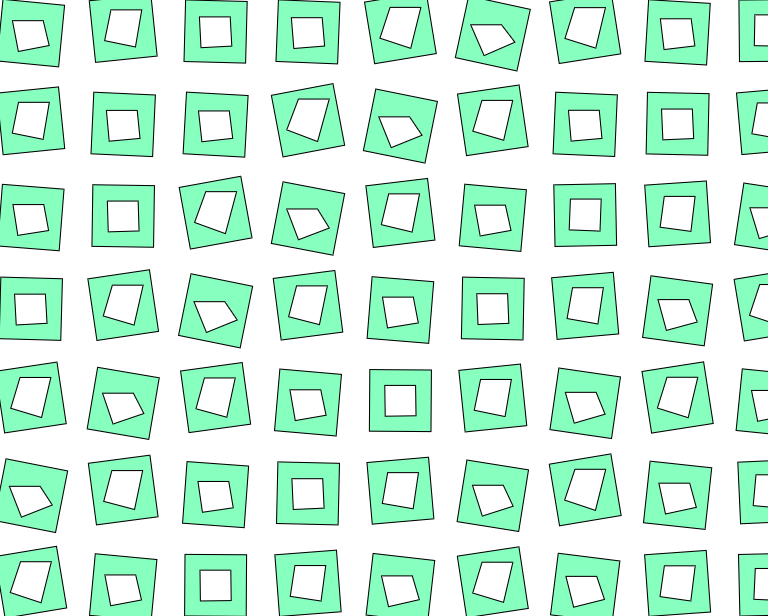
Write a Shadertoy shader that draws this pattern.

```glsl
#define PITCH 0.15
#define OUTER_HALF 0.05
#define INNER_HALF 0.025
#define LINE_WIDTH 0.0017
#define WAVE_TILT 0.15
#define RIPPLE_TILT 0.078
#define TILT_JITTER 0.03
#define BOB 0.0048
#define MINT vec3(0.53, 1.0, 0.75)
#define PAPER vec3(1.0)
#define INK vec3(0.0)

float hash(vec2 p) {
    return fract(sin(dot(p, vec2(12.9898, 78.233))) * 43758.5453);
}

// Signed distance to a quad, negative inside
float sdQuad(vec2 p, vec2 corners[4]) {
    float nearest = 1e9;
    float side = 1.0;
    for (int i = 0; i < 4; i++) {
        vec2 a = corners[i];
        vec2 b = corners[(i + 3) % 4];
        vec2 edge = b - a;
        vec2 rel = p - a;
        vec2 gap = rel - edge * clamp(dot(rel, edge) / dot(edge, edge), 0.0, 1.0);
        nearest = min(nearest, dot(gap, gap));
        bvec3 crossing = bvec3(p.y >= a.y, p.y < b.y, edge.x * rel.y > edge.y * rel.x);
        if (all(crossing) || all(not(crossing))) side = -side;
    }
    return side * sqrt(nearest);
}

// Tilt varies along the diagonals: a long wave, a local ripple and jitter
float cellTilt(vec2 cell) {
    float diagonal = cell.x + cell.y;
    float wave = WAVE_TILT * cos(2.618 * (diagonal - 5.0));
    float offset = diagonal - 3.5;
    float ripple = RIPPLE_TILT * cos(2.1 * (diagonal - 5.0)) * exp(-0.2 * offset * offset);
    return wave + ripple + TILT_JITTER * (2.0 * hash(cell) - 1.0);
}

// Box-filtered coverage, also correct for strokes thinner than a pixel
float strokeCoverage(float d, float pixel) {
    float halfWidth = 0.5 * LINE_WIDTH;
    float span = min(d + 0.5 * pixel, halfWidth) - max(d - 0.5 * pixel, -halfWidth);
    return clamp(span / pixel, 0.0, 1.0);
}

void paintQuad(inout vec3 color, vec3 fill, float d, float pixel) {
    color = mix(color, fill, clamp(0.5 - d / pixel, 0.0, 1.0));
    color = mix(color, INK, strokeCoverage(d, pixel));
}

void mainImage(out vec4 fragColor, in vec2 fragCoord) {
    float pixel = 1.0 / iResolution.y;
    vec2 uv = vec2(fragCoord.x, iResolution.y - fragCoord.y) * pixel;

    // Grid counted from the top left, y pointing down
    vec2 grid = (uv - OUTER_HALF) / PITCH;
    vec2 cell = floor(grid + 0.5);
    vec2 local = (grid - cell) * PITCH;

    float tilt = cellTilt(cell);
    float shift = OUTER_HALF * tilt;
    local.y -= BOB * sin(9.2 * tilt);

    // Outer corners turn; inner corners slide the opposite way and warp
    vec2 outer[4];
    vec2 inner[4];
    for (int i = 0; i < 4; i++) {
        vec2 corner = vec2(i == 1 || i == 2 ? 1.0 : -1.0, i < 2 ? -1.0 : 1.0);
        outer[i] = corner * OUTER_HALF + shift * vec2(-corner.y, corner.x);
        inner[i] = corner * INNER_HALF + shift * vec2(corner.y, i == 2 ? -1.0 : 1.0);
    }

    vec3 color = PAPER;
    paintQuad(color, MINT, sdQuad(local, outer), pixel);
    paintQuad(color, PAPER, sdQuad(local, inner), pixel);
    fragColor = vec4(color, 1.0);
}
```
